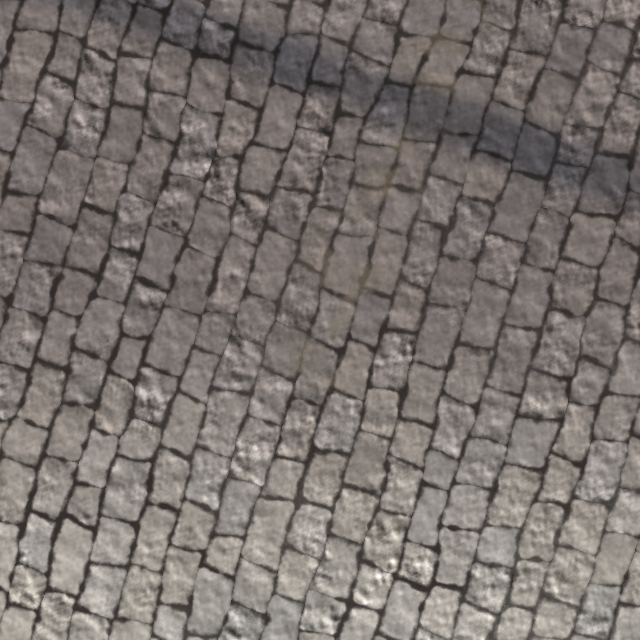
Write a Shadertoy shader that draws this texture.

```glsl
// Worn grey stone setts in slanted staggered columns, with a soft shadow across the top.
#define COLUMNS 17.2
#define ROWS 12.0
#define SLANT 0.29
#define JOINT_WIDTH 0.0017
#define CORNER_RADIUS 0.010
#define EDGE_WEAR 0.013
#define ROUGHNESS 1.5
#define SHADOW_DEPTH 0.27
#define JOINT_COLOR vec3(0.18, 0.16, 0.15)
#define FAR_STONE vec3(0.46, 0.427, 0.415)
#define NEAR_STONE vec3(0.635, 0.615, 0.585)
#define SAND_COLOR vec3(0.51, 0.455, 0.37)

float hash(vec2 p) {
    return fract(sin(dot(p, vec2(127.1, 311.7))) * 43758.5453);
}

float noise(vec2 p) {
    vec2 i = floor(p), f = fract(p);
    f = f * f * (3.0 - 2.0 * f);
    return mix(mix(hash(i), hash(i + vec2(1, 0)), f.x),
               mix(hash(i + vec2(0, 1)), hash(i + vec2(1, 1)), f.x), f.y);
}

float fbm(vec2 p) {
    float sum = 0.0, amplitude = 0.5;
    for (int i = 0; i < 4; i++) {
        sum += amplitude * noise(p);
        p = mat2(1.6, 1.2, -1.2, 1.6) * p + 7.3;
        amplitude *= 0.5;
    }
    return sum;
}

// Wandering line between two columns
float columnEdge(float column, float v) {
    return column + 0.28 * (noise(vec2(column * 7.3, v * 0.8)) - 0.5);
}

// Tilted joint between two stones of one column
float rowEdge(float column, float row, float side) {
    vec2 id = vec2(column, row);
    return row + 0.38 * (hash(id) - 0.5) + 0.24 * (hash(id + 41.7) - 0.5) * side;
}

// Signed distance to the stone outline; id receives its column and row
float stoneDistance(vec2 p, out vec2 id) {
    vec2 scale = vec2(COLUMNS, ROWS);
    vec2 g = p * scale;
    float column = floor(g.x);
    if (g.x < columnEdge(column, g.y)) column--;
    else if (g.x >= columnEdge(column + 1.0, g.y)) column++;
    float left = columnEdge(column, g.y), right = columnEdge(column + 1.0, g.y);
    float side = (g.x - left) / (right - left) - 0.5;

    float v = g.y + 0.5 * mod(column, 2.0) + 0.35 * hash(vec2(column, 9.0));
    float row = floor(v);
    if (v < rowEdge(column, row, side)) row--;
    else if (v >= rowEdge(column, row + 1.0, side)) row++;
    float bottom = rowEdge(column, row, side), top = rowEdge(column, row + 1.0, side);

    id = vec2(column, row);
    vec2 local = (vec2(g.x, v) - 0.5 * vec2(left + right, bottom + top)) / scale;
    vec2 halfSize = 0.5 * vec2(right - left, top - bottom) / scale;
    vec2 q = abs(local) - halfSize + CORNER_RADIUS;
    return length(max(q, 0.0)) + min(max(q.x, q.y), 0.0) - CORNER_RADIUS;
}

float segmentDistance(vec2 p, vec2 a, vec2 b) {
    vec2 ab = b - a;
    return length(p - a - ab * clamp(dot(p - a, ab) / dot(ab, ab), 0.0, 1.0));
}

void mainImage(out vec4 fragColor, in vec2 fragCoord) {
    vec2 uv = fragCoord / iResolution.xy;
    float pixel = 1.0 / iResolution.y;

    // Slanted, gently bent paving grid with ragged outlines
    float c = cos(SLANT), s = sin(SLANT);
    vec2 p = vec2(c * uv.x - s * uv.y, s * uv.x + c * uv.y) + 2.0;
    p += 0.02 * (vec2(noise(uv * 3.0), noise(uv * 3.0 + 20.0)) - 0.5);
    p += 0.006 * (vec2(noise(uv * 38.0), noise(uv * 38.0 + 60.0)) - 0.5);
    vec2 id;
    float d = stoneDistance(p, id);
    d += EDGE_WEAR * (fbm(uv * 62.0) - 0.47);

    // Stone tone, slight tint and chipped relief lit from the upper right
    vec3 stone = mix(NEAR_STONE, FAR_STONE, smoothstep(0.0, 0.62, uv.y));
    stone *= 0.96 + 0.10 * hash(id + 3.1);
    stone += 0.012 * (hash(id + 8.4) - 0.5) * vec3(1.0, 0.2, -1.0);
    vec2 rock = uv * 46.0 + 9.0 * hash(id + 5.2);
    float relief = fbm(rock) - fbm(rock + vec2(0.20, 0.26));
    float chipped = mix(0.35, 1.3, hash(id + 6.6) * noise(uv * 30.0 + 80.0) * 1.6);
    stone *= 1.0 + ROUGHNESS * chipped * relief;
    stone *= 0.91 + 0.20 * fbm(uv * 40.0 + 31.0);
    stone *= 0.95 + 0.10 * noise(uv * 190.0);
    stone *= mix(0.86, 1.02, smoothstep(0.0, 0.009, -d));

    // Joints of uneven width, partly filled with dirt
    float width = JOINT_WIDTH * mix(0.1, 1.9, noise(uv * 22.0 + 50.0));
    float joint = smoothstep(-width - 0.0022 - pixel, -width + 0.0018 + pixel, d);
    float filled = 0.15 + 0.5 * smoothstep(0.3, 0.8, noise(uv * 9.0 + 12.0)) * smoothstep(-0.2, 0.8, uv.x);
    vec3 color = mix(stone, mix(JOINT_COLOR, stone * 0.72, filled), joint);

    // Sand trail
    float trail = segmentDistance(uv, vec2(0.72, 0.95), vec2(0.47, 0.42));
    float sand = smoothstep(0.11, 0.0, trail) * smoothstep(0.42, 0.62, fbm(uv * 30.0 + 4.0));
    color = mix(color, SAND_COLOR * (0.75 + 0.5 * fbm(uv * 90.0)), sand * (0.25 + 0.4 * joint));

    // Soft bluish shadow band
    float band = (uv.y - 1.0 + 0.353 * (uv.x - 0.17)) / 1.06;
    float shadow = smoothstep(0.065, 0.012, abs(band + 0.006 * (noise(uv * 8.0) - 0.5)));
    color *= 1.0 - SHADOW_DEPTH * shadow * vec3(1.08, 1.0, 0.84);

    fragColor = vec4(clamp(color, 0.0, 1.0), 1.0);
}
```
